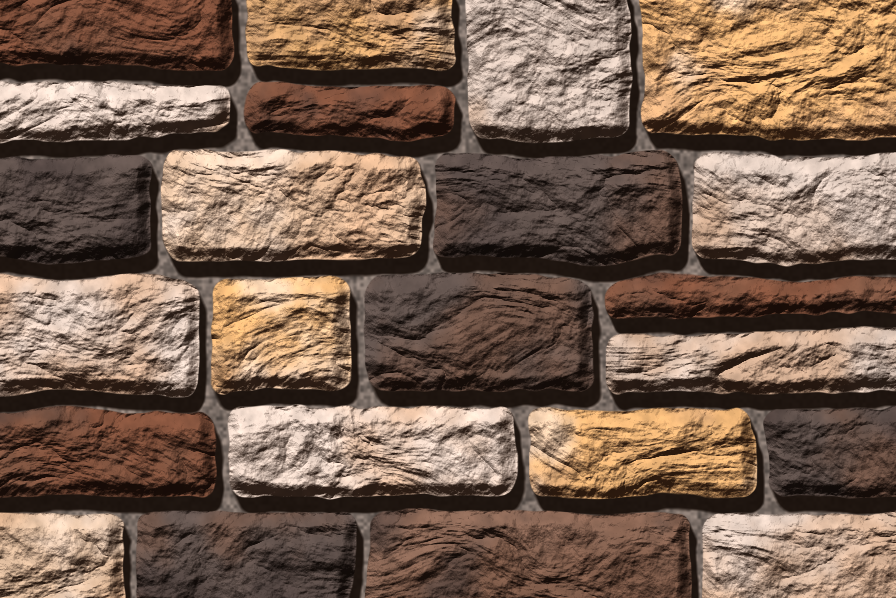
A Shadertoy shader for this texture:

```glsl
// Rough split-face stone wall: five courses of rounded blocks in grey mortar, lit from the upper left.

struct Stone { float dist; vec2 centre; int tone; };

float hash(vec2 p) {
    vec3 q = fract(p.xyx * 0.1031);
    q += dot(q, q.yzx + 33.33);
    return fract((q.x + q.y) * q.z);
}

float noise(vec2 p) {
    vec2 i = floor(p), f = fract(p);
    f = f * f * (3.0 - 2.0 * f);
    return mix(mix(hash(i), hash(i + vec2(1, 0)), f.x),
               mix(hash(i + vec2(0, 1)), hash(i + vec2(1, 1)), f.x), f.y);
}

float fbm(vec2 p) {
    float sum = 0.0, amp = 0.5;
    for (int i = 0; i < 5; i++) {
        sum += amp * noise(p);
        p = mat2(1.6, 1.2, -1.2, 1.6) * p + 17.3;
        amp *= 0.5;
    }
    return sum;
}

// Wavy offset that makes the stone outlines irregular
vec2 wobble(vec2 p) {
    p += 40.0;
    return 0.018 * (vec2(noise(p * 9.0), noise(p * 9.0 + 31.0)) - 0.5)
         + 0.007 * (vec2(noise(p * 38.0), noise(p * 38.0 + 57.0)) - 0.5);
}

// Finds the block at p: course, then column, then an optional split in height
Stone stoneAt(vec2 p) {
    const float courseTop[5] = float[](0.148, 0.322, 0.543, 0.748, 1.04);
    const vec3 joints[5] = vec3[](vec3(0.22, 0.605, 1.164), vec3(0.365, 0.869, 1.273),
        vec3(0.34, 0.6, 0.998), vec3(0.262, 0.715, 1.147), vec3(0.4, 0.772, 1.064));
    // Two digits mean two stacked stones: upper, then lower
    const ivec4 tones[5] = ivec4[](ivec4(5, 4, 6, 1), ivec4(3, 1, 2, 4),
        ivec4(1, 2, 4, 31), ivec4(4, 5, 4, 1), ivec4(31, 23, 1, 2));
    p += wobble(p);
    int row = 0;
    for (int i = 0; i < 4; i++) if (p.y > courseTop[i]) row = i + 1;
    vec3 cut = joints[row];
    int col = int(dot(step(cut, vec3(p.x)), vec3(1.0)));
    vec2 lo = vec2(col == 0 ? -0.06 : cut[max(col - 1, 0)], row == 0 ? -0.05 : courseTop[max(row - 1, 0)]);
    vec2 hi = vec2(col == 3 ? 1.57 : cut[min(col, 2)], courseTop[row]);
    int tone = tones[row][col];
    if (tone > 9) {
        float split = mix(lo.y, hi.y, row == 2 ? 0.58 : 0.4);
        if (p.y > split) { lo.y = split; tone /= 10; }
        else { hi.y = split; tone -= 10 * (tone / 10); }
    }
    // Wider gap below each stone, where its shadow falls
    lo += vec2(0.011, 0.022);
    hi -= vec2(0.011, 0.006);
    vec2 centre = 0.5 * (lo + hi);
    float radius = 0.026;
    vec2 q = abs(p - centre) - 0.5 * (hi - lo) + radius;
    float dist = length(max(q, 0.0)) + min(max(q.x, q.y), 0.0) - radius;
    return Stone(dist, centre, tone);
}

// Rounded rim plus chipped, creased face
float relief(vec2 p) {
    Stone s = stoneAt(p);
    vec2 q = p * vec2(9.0, 14.0) + s.centre * 60.0 + 20.0;
    q += 1.2 * vec2(noise(q * 0.7), noise(q * 0.7 + 9.0));
    float crease = abs(fbm(q) - 0.48);
    float grain = fbm(p * 45.0 + 90.0);
    float rim = 1.0 - smoothstep(0.0, 0.026, s.dist + 0.026);
    return 0.018 * rim + 0.05 * crease + 0.012 * grain;
}

vec3 stoneColour(vec2 p, Stone s) {
    const vec3 palette[6] = vec3[](vec3(0.75, 0.67, 0.62), vec3(0.77, 0.58, 0.38),
        vec3(0.42, 0.26, 0.19), vec3(0.31, 0.26, 0.24), vec3(0.72, 0.60, 0.50), vec3(0.46, 0.34, 0.28));
    vec3 base = palette[s.tone - 1];
    // Pale stones weather to tan, dark ones to rust and soot
    bool pale = base.r > 0.6;
    float patches = smoothstep(0.42, 0.68, fbm(p * 5.0 + s.centre * 37.0 + 11.0));
    base = mix(base, pale ? vec3(0.69, 0.53, 0.41) : vec3(0.40, 0.28, 0.22), 0.65 * patches);
    float soot = smoothstep(0.5, 0.72, fbm(p * 7.0 + s.centre * 53.0 + 70.0));
    base = mix(base, pale ? vec3(0.80, 0.72, 0.67) : vec3(0.23, 0.19, 0.18), 0.6 * soot);
    return base * (0.86 + 0.28 * fbm(p * 60.0 + 5.0)) * (0.94 + 0.12 * hash(s.centre * 91.0));
}

void mainImage(out vec4 fragColor, in vec2 fragCoord) {
    vec2 p = fragCoord / iResolution.xy * vec2(1.5, 1.0);
    float pixel = 1.0 / iResolution.y;
    Stone s = stoneAt(p);

    // Raking light over the relief
    vec2 e = vec2(0.0016, 0.0);
    float h = relief(p);
    vec2 slope = vec2(relief(p + e.xy) - h, relief(p + e.yx) - h) / e.x;
    vec3 normal = normalize(vec3(-slope, 1.0));
    float light = max(dot(normal, normalize(vec3(-0.3, 0.72, 0.68))), 0.0) / 0.66;
    vec3 stone = stoneColour(p, s) * mix(vec3(0.22, 0.17, 0.14), vec3(1.0), min(light, 1.35));

    // Sandy mortar under the shadows of the stones above and to the left
    float shadow = 0.0;
    for (int i = 1; i <= 6; i++) {
        vec2 toLight = vec2(-0.012, 0.027) * float(i) / 6.0;
        shadow = max(shadow, smoothstep(0.003, -0.003, stoneAt(p + toLight).dist));
    }
    vec3 mortar = vec3(0.47, 0.42, 0.39) * (0.6 + 0.5 * noise(p * 170.0) + 0.3 * noise(p * 80.0));
    mortar = mix(mortar, vec3(0.09, 0.055, 0.035), 0.93 * shadow);

    float cover = smoothstep(pixel, -pixel, s.dist);
    fragColor = vec4(mix(mortar, stone, cover), 1.0);
}
```
